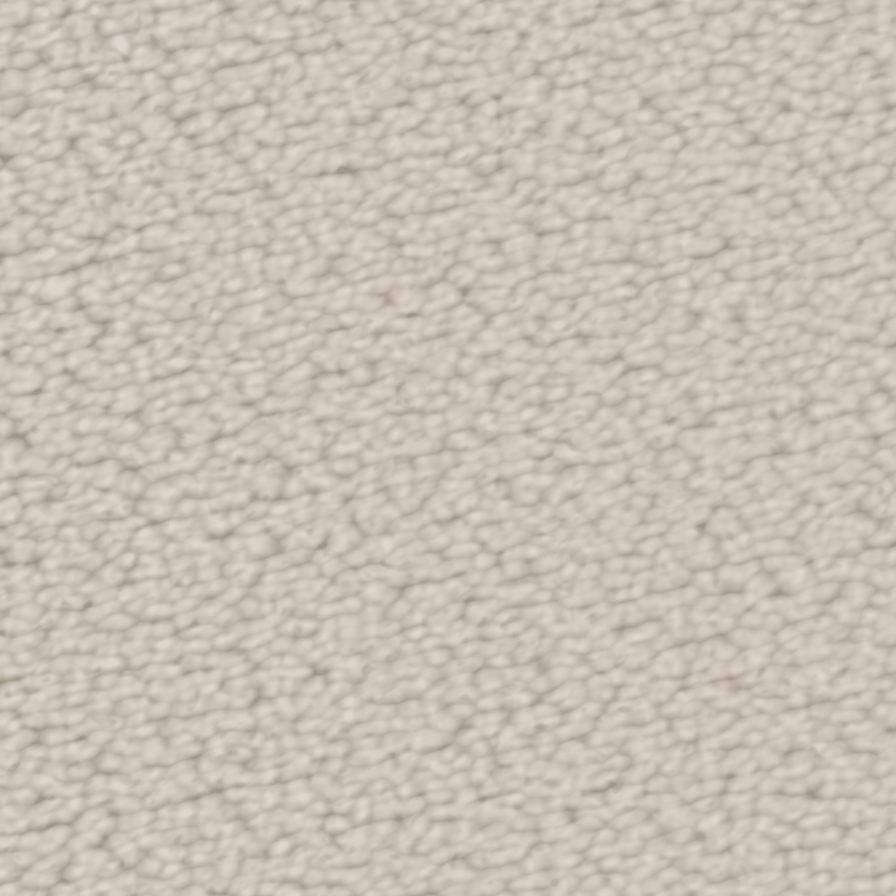
This texture is drawn by a WebGL 1 fragment shader. Its source:

```glsl
precision highp float;

uniform vec2 u_resolution;

const vec3 CREASE_COLOR = vec3(0.70, 0.66, 0.61);
const vec3 THREAD_COLOR = vec3(0.84, 0.80, 0.76);

float hash(vec2 p) {
  vec3 q = fract(vec3(p.xyx) * 0.1031);
  q += dot(q, q.yzx + 33.33);
  return fract((q.x + q.y) * q.z);
}

vec2 hash2(vec2 p) {
  return vec2(hash(p), hash(p + 71.7));
}

float cornerSlope(vec2 id, vec2 offset) {
  return dot(2.0 * hash2(id) - 1.0, offset);
}

// Gradient noise around zero, with little broad variation
float grain(vec2 p) {
  vec2 id = floor(p);
  vec2 f = fract(p);
  vec2 s = f * f * f * (f * (f * 6.0 - 15.0) + 10.0);
  vec2 e = vec2(1.0, 0.0);
  float low = mix(cornerSlope(id, f), cornerSlope(id + e, f - e), s.x);
  float high = mix(cornerSlope(id + e.yx, f - e.yx), cornerSlope(id + 1.0, f - 1.0), s.x);
  return mix(low, high, s.y);
}

// Lean the weave so that its rows climb to the right
vec2 slant(vec2 p, float slope) {
  return vec2(p.x, p.y - slope * p.x);
}

// Soft cellular puffs: x is the depth of the crease, y the lit side
vec2 puffs(vec2 p, float jitter, float softness) {
  vec2 cell = floor(p);
  float total = 0.0;
  float side = 0.0;
  for (int j = -2; j <= 2; j++) {
    for (int i = -2; i <= 2; i++) {
      vec2 id = cell + vec2(float(i), float(j));
      vec2 center = id + 0.5 + jitter * (hash2(id + 40.0) - 0.5);
      center.x += 0.5 * (mod(id.y, 2.0) - 0.5);
      vec2 d = p - center;
      float weight = exp(-softness * dot(d, d));
      total += weight;
      side += weight * d.y;
    }
  }
  return vec2(-log(total) / softness, side / total);
}

// Scattered small holes between the threads
float pits(vec2 p) {
  return smoothstep(0.12, 0.6, grain(p));
}

void main() {
  vec2 uv = gl_FragCoord.xy / min(u_resolution.x, u_resolution.y);

  // Uneven weave
  vec2 bend = vec2(grain(uv * 22.0), grain(uv * 22.0 + 30.0));
  vec2 weave = slant(uv + 0.006 * bend, 0.2);

  // Puffed threads, lit from above
  vec2 puff = puffs(weave * vec2(41.0, 63.0) + 60.0, 0.68, 9.0);
  float tone = 0.98 - 1.8 * puff.x + 0.42 * puff.y;

  // Fine fibres: round knots, level streaks and short upright gaps
  tone += 0.50 * grain(weave * vec2(78.0, 96.0) + 17.0);
  tone += 0.42 * grain(weave * vec2(40.0, 100.0) + 90.0);
  tone += 0.28 * grain(uv * vec2(92.0, 58.0) + 250.0);

  // Pits are plainer at the left, where the cloth is sharper
  float sharpness = mix(1.1, 0.92, clamp(uv.x, 0.0, 1.0));
  tone -= 0.55 * sharpness * pits(weave * vec2(62.0, 80.0) + 130.0);
  tone = 0.64 + (tone - 0.64) * sharpness;

  // Faint warm and cool drift
  float warmth = grain(uv * 24.0 + 210.0);
  vec3 color = mix(CREASE_COLOR, THREAD_COLOR, clamp(tone, -0.5, 1.25));
  color += warmth * vec3(0.006, 0.0, -0.008);

  gl_FragColor = vec4(color, 1.0);
}
```
